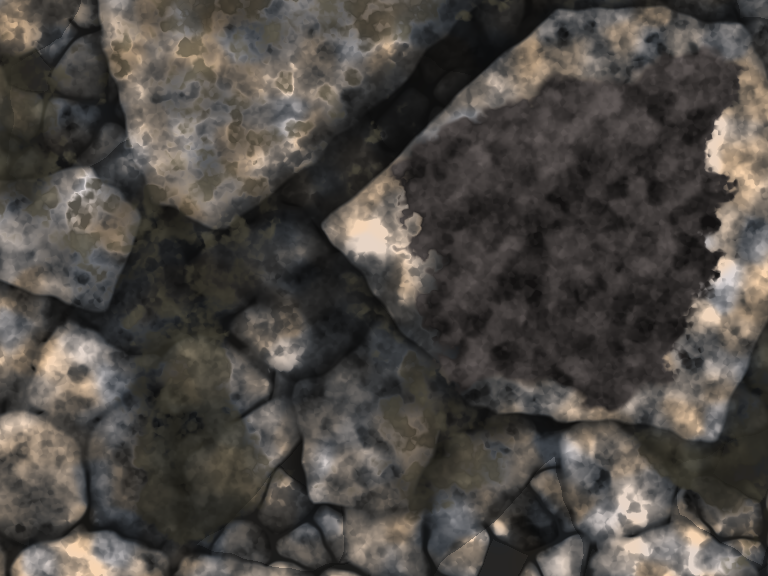
Reproduce this texture procedurally as a Shadertoy shader.

```glsl
struct Stone { float edge; vec2 offset; float id; };

vec2 hash2(vec2 p) {
    vec2 k = vec2(dot(p, vec2(127.1, 311.7)), dot(p, vec2(269.5, 183.3)));
    return fract(sin(k) * 43758.55);
}

// Layered sines that roughen outlines
vec2 waves(vec2 p) {
    return sin(p.yx * 1.1 + 2.0 * sin(p * 0.7)) + 0.5 * sin(p.yx * 2.3 - p * 1.4 + 1.7);
}

// Smooth cellular noise: scattered values blended by nearness
float blobs(vec2 p) {
    vec2 cell = floor(p), f = fract(p), sum = vec2(0.0);
    for (int y = -1; y <= 1; y++)
    for (int x = -1; x <= 1; x++) {
        vec2 o = vec2(x, y);
        vec2 d = o + hash2(cell + o) - f;
        float weight = exp(-7.0 * dot(d, d));
        sum += weight * vec2(hash2(cell + o + 37.3).x, 1.0);
    }
    return sum.x / sum.y;
}

float layers(vec2 p) {
    float total = 0.0, gain = 0.5;
    for (int i = 0; i < 3; i++) {
        total += gain * blobs(p);
        p = mat2(1.6, 1.2, -1.2, 1.6) * p + 5.7;
        gain *= 0.6;
    }
    return total / 0.98;
}

// Cellular stones with rounded corners
Stone rubble(vec2 p) {
    vec2 cell = floor(p), f = fract(p), nearest = vec2(9.0), home = vec2(0.0);
    for (int y = -1; y <= 1; y++)
    for (int x = -1; x <= 1; x++) {
        vec2 o = vec2(x, y);
        vec2 r = o + hash2(cell + o) - f;
        if (dot(r, r) < dot(nearest, nearest)) { nearest = r; home = o; }
    }
    float sum = 0.0001;
    for (int y = -2; y <= 2; y++)
    for (int x = -2; x <= 2; x++) {
        vec2 o = home + vec2(x, y);
        vec2 r = o + hash2(cell + o) - f, gap = r - nearest;
        if (dot(gap, gap) > 0.0001)
            sum += exp(-16.0 * dot(0.5 * (r + nearest), normalize(gap)));
    }
    return Stone(-log(sum) / 16.0, -nearest, hash2(cell + home + 11.9).y);
}

float polygon(vec2 p, vec2 v[6]) {
    float d = 9.0, side = 1.0;
    for (int i = 0, j = 5; i < 6; j = i, i++) {
        vec2 e = v[j] - v[i], w = p - v[i];
        vec2 b = w - e * clamp(dot(w, e) / dot(e, e), 0.0, 1.0);
        d = min(d, dot(b, b));
        bvec3 c = bvec3(p.y >= v[i].y, p.y < v[j].y, e.x * w.y > e.y * w.x);
        if (all(c) || all(not(c))) side = -side;
    }
    return side * sqrt(d) - 0.012;
}

float segment(vec2 p, vec2 a, vec2 b) {
    vec2 w = p - a, e = b - a;
    return length(w - e * clamp(dot(w, e) / dot(e, e), 0.0, 1.0));
}

// Mottled mineral tone with pale flecks; grain holds coarse and fine noise
float mineral(float base, vec2 grain) {
    float fleck = smoothstep(0.54, 0.8, grain.x) * smoothstep(0.42, 0.7, grain.y);
    return base * (1.0 + 1.5 * (grain.x - 0.5) + 1.5 * (grain.y - 0.5)) + 0.4 * fleck;
}

float addRubble(float scene, Stone s, float keep, float brightness, vec2 grain) {
    float light = 1.0 + 0.7 * dot(s.offset, vec2(-0.5, 0.8));
    float tone = mineral(mix(0.25, 0.56, s.id) * brightness * light, grain);
    tone *= mix(0.5, 1.0, smoothstep(0.0, 0.16, s.edge));
    float present = step(keep, s.id);
    scene *= 1.0 - 0.4 * present;
    return mix(scene, tone, present * smoothstep(0.0, 0.05, s.edge));
}

// Boulder with a contact shadow and a softened rim
float addBoulder(float scene, float d, float tone) {
    scene *= mix(0.3, 1.0, smoothstep(-0.01, 0.06, d));
    tone *= mix(0.7, 1.0, smoothstep(0.0, -0.025, d));
    return mix(scene, tone, smoothstep(0.004, -0.004, d));
}

void mainImage(out vec4 fragColor, in vec2 fragCoord) {
    vec2 p = fragCoord / iResolution.y;
    vec2 q = p + 0.007 * waves(p * 13.0) + 0.003 * waves(p * 47.0);
    vec2 grain = vec2(layers(p * 9.0), layers(p * 32.0));

    // Small stones below larger ones
    float tone = 0.1;
    tone = addRubble(tone, rubble(q * 10.5 + 3.1), 0.1, 0.65, grain);
    tone = addRubble(tone, rubble(mat2(0.96, 0.28, -0.28, 0.96) * q * 5.2 + 8.4), 0.24, 0.95, grain);

    // Dark crevices
    float crevice = min(segment(q, vec2(0.42, 0.56), vec2(0.95, 1.02)),
                        segment(q, vec2(0.28, 0.54), vec2(0.7, 0.46)));
    tone *= mix(0.3, 1.0, smoothstep(0.02, 0.14, crevice));

    // Boulders
    float slab = polygon(q, vec2[6](vec2(0.15, 1.1), vec2(0.9, 1.1), vec2(0.7, 0.87),
        vec2(0.4, 0.61), vec2(0.26, 0.66), vec2(0.22, 0.84)));
    float slabFace = smoothstep(-0.165, -0.2, dot(q, vec2(0.69, -0.72)));
    float block = polygon(q, vec2[6](vec2(0.57, 0.61), vec2(0.98, 0.98), vec2(1.28, 0.95),
        vec2(1.4, 0.68), vec2(1.24, 0.25), vec2(0.82, 0.31)));
    float cobble = polygon(q, vec2[6](vec2(-0.1, 0.66), vec2(0.15, 0.7), vec2(0.23, 0.62),
        vec2(0.18, 0.47), vec2(0.08, 0.5), vec2(-0.1, 0.53)));
    float dome = polygon(q, vec2[6](vec2(0.53, 0.33), vec2(0.64, 0.38), vec2(0.77, 0.31),
        vec2(0.7, 0.13), vec2(0.62, 0.12), vec2(0.55, 0.14)));
    tone = addBoulder(tone, slab, mineral(0.4 * mix(0.42, 1.0, slabFace), grain));
    tone = addBoulder(tone, cobble, mineral(0.45, grain));
    tone = addBoulder(tone, dome, mineral(mix(0.43, 0.2, smoothstep(0.18, 0.36, q.y)), grain));
    float blockShade = mix(0.35, 1.0, smoothstep(0.08, 0.2, segment(q, vec2(0.6, 0.43), vec2(0.74, 0.4))));
    tone = addBoulder(tone, block, mineral(0.52 * blockShade, grain));

    // Stone colour: cool darks, cream lights, faint mineral tints
    tone = clamp(tone + 0.045, 0.05, 0.92);
    vec3 stone = vec3(tone) - max(tone - 0.25, 0.0) * vec3(0.0, 0.13, 0.25);
    float hue = blobs(p * 17.0 + 4.0) - 0.5;
    stone += tone * hue * vec3(0.16, 0.0, -0.2);

    // Clumped moss with a ragged border, and thin olive tufts
    vec2 ragged = p + 0.014 * waves(p * 19.0) + 0.1 * (grain.yx - 0.5);
    float moss = polygon(ragged, vec2[6](vec2(0.7, 0.72), vec2(0.92, 0.83), vec2(1.26, 0.87),
        vec2(1.22, 0.53), vec2(1.17, 0.32), vec2(0.79, 0.33)));
    float clump = blobs(p * 17.0 + 9.0);
    float mossTone = 0.12 + 0.1 * clump + 0.3 * (grain.y - 0.5) + 0.06 * smoothstep(0.5, 0.9, p.y);
    vec3 mossColour = max(mossTone, 0.07) * vec3(1.06, 0.98, 0.96);
    vec3 colour = mix(stone, mossColour, smoothstep(0.012, -0.012, moss));
    float tuft = smoothstep(0.68, 0.84, blobs(p * 5.0 + 2.6) + 0.5 * (grain.y - 0.5));
    vec3 olive = (0.12 + 0.25 * grain.y * clump) * vec3(1.05, 1.0, 0.8);
    colour = mix(colour, olive, 0.75 * tuft * smoothstep(-0.01, 0.03, block));
    fragColor = vec4(colour, 1.0);
}
```
